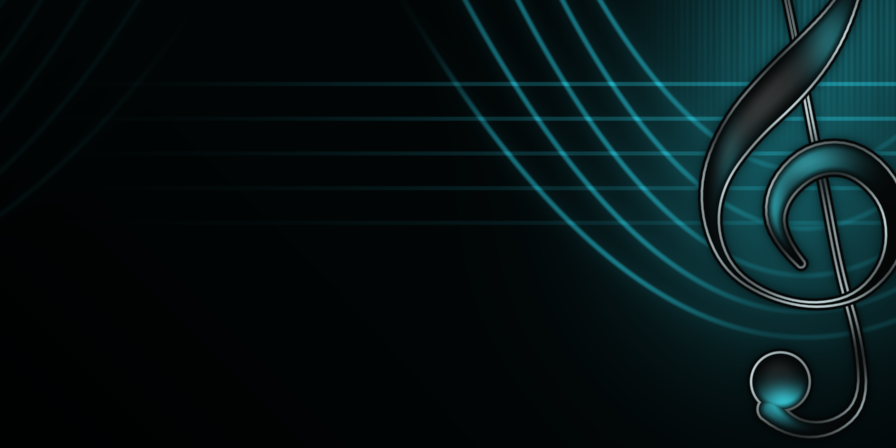
This background is drawn by a Shadertoy shader. Its source:

```glsl
// Glossy dark treble clef over glowing teal staff lines and sweeping curves.

const vec3 TEAL = vec3(0.07, 0.37, 0.41);
const vec3 BRIGHT_TEAL = vec3(0.15, 0.58, 0.62);
const vec3 GLOW = vec3(0.06, 0.285, 0.31);
const vec3 NIGHT = vec3(0.005, 0.019, 0.021);
const vec3 SILVER = vec3(0.72, 0.79, 0.80);
const int KNOTS = 10;

// Stroke knots: centre x, centre y, half width (canvas height = 1).
const vec3 SWEEP[KNOTS] = vec3[KNOTS](
    vec3(1.927, 1.078, .018), vec3(1.880, .974, .036), vec3(1.823, .891, .052),
    vec3(1.750, .812, .059), vec3(1.658, .719, .052), vec3(1.593, .609, .037),
    vec3(1.583, .500, .023), vec3(1.624, .398, .016), vec3(1.714, .338, .013),
    vec3(1.823, .314, .013));
const vec3 BOWL[KNOTS] = vec3[KNOTS](
    vec3(1.714, .338, .013), vec3(1.823, .314, .013), vec3(1.927, .340, .016),
    vec3(2.000, .432, .026), vec3(2.000, .557, .037), vec3(1.914, .648, .043),
    vec3(1.812, .648, .043), vec3(1.733, .570, .035), vec3(1.729, .475, .023),
    vec3(1.847, .348, .011));
const vec3 STEM[KNOTS] = vec3[KNOTS](
    vec3(1.729, 1.130, .012), vec3(1.776, .909, .012), vec3(1.807, .740, .013),
    vec3(1.839, .583, .014), vec3(1.875, .388, .014), vec3(1.917, .245, .015),
    vec3(1.930, .100, .018), vec3(1.854, .038, .023), vec3(1.758, .045, .028),
    vec3(1.680, .128, .045));

float band(float dist, float halfWidth, float soft) {
    return 1.0 - smoothstep(halfWidth - soft, halfWidth + soft, abs(dist));
}

float pool(vec2 p, vec2 centre, vec2 size) {
    vec2 q = (p - centre) / size;
    return exp(-dot(q, q));
}

// Distance to a segment whose half width changes along its length.
float taper(vec2 p, vec3 a, vec3 b) {
    vec2 ab = b.xy - a.xy;
    float t = clamp(dot(p - a.xy, ab) / dot(ab, ab), 0.0, 1.0);
    return length(p - a.xy - ab * t) - mix(a.z, b.z, t);
}

// Distance to a smooth spline through the midpoints of the knots.
float stroke(vec2 p, vec3 knots[KNOTS]) {
    float dist = 10.0;
    for (int i = 1; i < KNOTS - 1; i++) {
        vec3 start = 0.5 * (knots[i - 1] + knots[i]);
        vec3 end = 0.5 * (knots[i] + knots[i + 1]);
        vec3 last = start;
        for (int j = 1; j <= 6; j++) {
            float t = float(j) / 6.0;
            vec3 next = mix(mix(start, knots[i], t), mix(knots[i], end, t), t);
            dist = min(dist, taper(p, last, next));
            last = next;
        }
    }
    return dist;
}

// Family of parabolas hanging from the top edge around an axis.
float hangingCurves(vec2 p, float axis, float drop, float soft) {
    float light = 0.0;
    for (int i = 0; i < 5; i++) {
        float n = float(i);
        float depth = drop * (0.753 - 0.045 * n - 0.012 * n * n);
        float reach = 0.898 * pow(0.845, n);
        float k = depth / (reach * reach);
        float x = p.x - axis;
        float slope = 2.0 * k * x;
        float dist = (p.y - 1.0 + depth - k * x * x) / sqrt(1.0 + slope * slope);
        float fade = i == 0 ? 1.0 - 0.8 * smoothstep(0.65, 1.0, p.y) : 1.0;
        light = max(light, fade * (0.85 * band(dist, 0.0055, soft + 0.002) + 0.2 * exp(-abs(dist) * 60.0)));
    }
    return light;
}

float staffLines(vec2 p, float soft) {
    float light = 0.0;
    for (int i = 0; i < 5; i++) {
        float n = float(i);
        light += band(p.y - 0.8125 + 0.0775 * n, 0.0045, soft) * (1.0 - 0.16 * n);
    }
    return light;
}

// Dark glass with teal reflections and a bright metal rim.
vec3 glass(vec2 p, float dist, float soft) {
    float teal = 0.8 * pool(p, vec2(1.80, 0.64), vec2(0.10, 0.06))
        + 0.6 * pool(p, vec2(1.86, 0.90), vec2(0.06, 0.10))
        + 0.9 * pool(p, vec2(1.72, 0.54), vec2(0.04, 0.08))
        + 0.4 * pool(p, vec2(1.63, 0.58), vec2(0.03, 0.12))
        + 1.2 * pool(p, vec2(1.75, 0.10), vec2(0.06, 0.04));
    float sheen = smoothstep(0.008, 0.05, -dist);
    vec3 col = vec3(0.018, 0.026, 0.028);
    col += 0.17 * sheen * pool(p, vec2(1.70, 0.77), vec2(0.16));
    col += 0.09 * sheen * pool(p, vec2(1.73, 0.19), vec2(0.06));
    col += BRIGHT_TEAL * teal * smoothstep(0.006, 0.028, -dist);
    float glint = 0.62 + 0.28 * sin(p.x * 17.0 - p.y * 13.0) + 0.15 * sin(p.y * 31.0 + p.x * 9.0);
    return mix(col, SILVER, glint * band(dist + 0.0085, 0.0028, soft));
}

void mainImage(out vec4 fragColor, in vec2 fragCoord) {
    vec2 p = fragCoord / iResolution.y;
    p.x *= 2.0 * iResolution.y / iResolution.x;
    float soft = 1.0 / iResolution.y;

    // Backdrop glow and fine vertical streaks
    float glow = pool(p, vec2(1.76, 0.58), vec2(0.34, 0.36))
        + 0.6 * pool(p, vec2(1.90, 1.0), vec2(0.38, 0.30));
    vec3 col = NIGHT * smoothstep(-0.4, 1.4, p.x + p.y) + GLOW * glow;
    float streaks = 0.5 + 0.35 * sin(p.x * 480.0) + 0.15 * sin(p.x * 137.0);
    col += TEAL * 0.24 * streaks * smoothstep(1.38, 1.75, p.x) * smoothstep(0.62, 0.95, p.y);

    // Staff and curves
    float staffFade = 0.05 + 0.55 * smoothstep(0.3, 1.45, p.x);
    col += TEAL * staffLines(p, soft) * staffFade * smoothstep(0.05, 0.5, p.x);
    float curveFade = 1.0 - 0.75 * smoothstep(1.35, 1.75, p.x);
    col += TEAL * hangingCurves(p, 1.797, 1.0, soft) * curveFade * smoothstep(0.8, 1.15, p.x);
    col += TEAL * 0.1 * hangingCurves(p, -0.45, 0.85, soft) * (1.0 - smoothstep(0.3, 0.5, p.x));

    // Clef: stem with bulb first, body in front
    if (p.x > 1.45) {
        float stem = min(stroke(p, STEM), length(p - vec2(1.742, 0.148)) - 0.074);
        float body = min(stroke(p, SWEEP), stroke(p, BOWL));
        col *= 1.0 - 0.35 * exp(-max(min(stem, body), 0.0) * 110.0);
        col = mix(col, glass(p, stem, soft), 1.0 - smoothstep(-soft, soft, stem));
        col = mix(col, glass(p, body, soft), 1.0 - smoothstep(-soft, soft, body));
    }
    fragColor = vec4(col, 1.0);
}
```
